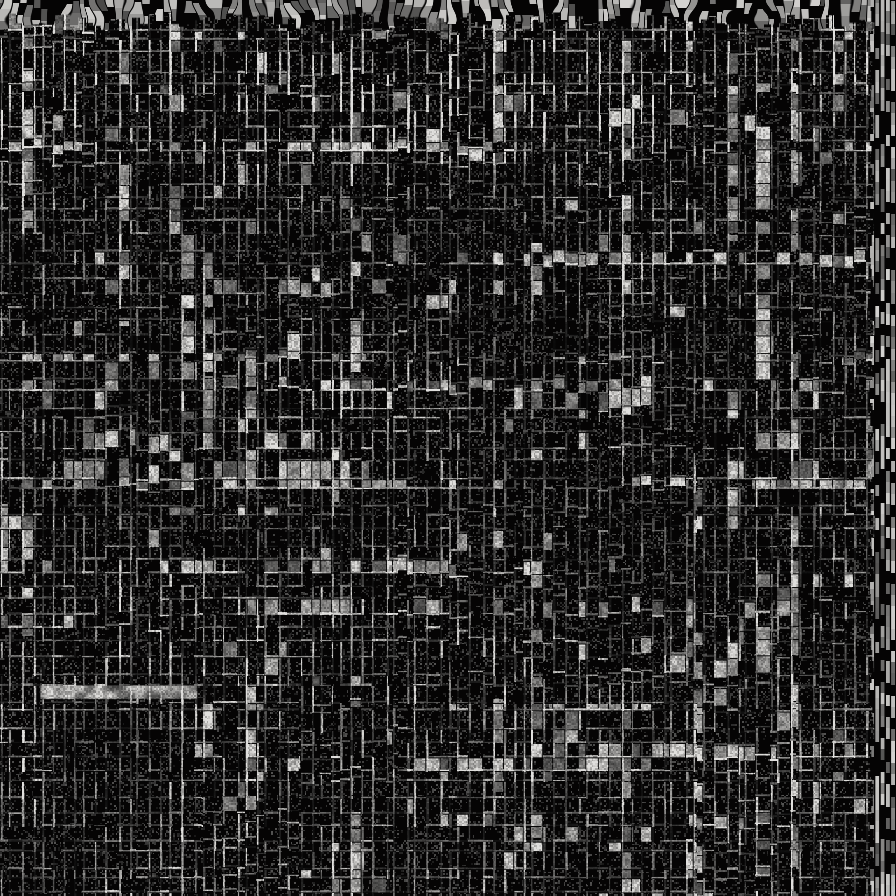
A three.js fragment shader for this texture:

```glsl
// Draws a dense, worn black and grey circuit grid with frayed top and right borders.
#define COLS 84.0
#define ROWS 64.0
#define GRAIN 512.0
#define JITTER 0.55
#define SOFT 0.0011
#define LINE_WIDTH 0.0022
#define LINE_GAIN 1.0
#define FILL_BASE 0.035
#define FILL_RUN 0.5
#define SPECKS 0.2
#define INK vec3(0.018, 0.017, 0.017)
#define CHALK vec3(0.88, 0.875, 0.865)

varying vec2 vUv;

float hash(vec2 p) {
  vec3 q = fract(vec3(p.xyx) * 0.1031);
  q += dot(q, q.yzx + 33.33);
  return fract((q.x + q.y) * q.z);
}

float noise(vec2 p) {
  vec2 i = floor(p), f = fract(p);
  f = f * f * (3.0 - 2.0 * f);
  return mix(mix(hash(i), hash(i + vec2(1.0, 0.0)), f.x),
             mix(hash(i + vec2(0.0, 1.0)), hash(i + 1.0), f.x), f.y);
}

// Uneven division of an axis: index, distance past its start, distance to its end.
float edge(float i, float seed) {
  return i + JITTER * (hash(vec2(i, seed)) - 0.5);
}

vec3 divide(float g, float seed) {
  float i = floor(g);
  if (g < edge(i, seed)) i -= 1.0;
  else if (g >= edge(i + 1.0, seed)) i += 1.0;
  return vec3(i, g - edge(i, seed), edge(i + 1.0, seed) - g);
}

float stroke(float d, float width) {
  return smoothstep(0.0, SOFT, d) * (1.0 - smoothstep(width, width + SOFT, d));
}

float box(vec2 p, vec2 lo, vec2 hi) {
  vec2 inside = smoothstep(lo - SOFT, lo + SOFT, p) * (1.0 - smoothstep(hi - SOFT, hi + SOFT, p));
  return inside.x * inside.y;
}

// Some rows and columns carry long bright runs.
float run(float index, float along, float seed) {
  float chosen = step(0.78, hash(vec2(index, seed)));
  return chosen * smoothstep(0.45, 0.6, noise(vec2(along * 6.0, index * 7.0 + seed)));
}

float circuit(vec2 uv, float plain) {
  vec3 col = divide(uv.x * COLS, 11.0);
  float loose = step(0.5, hash(floor(uv * 9.0) + 60.0)) * (1.0 - plain);
  float shift = 0.6 * loose * (hash(vec2(col.x, 5.0)) - 0.5);
  vec3 row = divide(uv.y * ROWS + shift, 23.0);
  vec2 cell = vec2(col.x, row.x);
  vec2 near = vec2(col.y / COLS, row.y / ROWS);
  vec2 far = vec2(col.z / COLS, row.z / ROWS);

  float rowRun = run(row.x, uv.x, 31.0) * (1.0 - plain);
  float colRun = run(col.x, uv.y, 47.0);
  float upper = smoothstep(0.78, 0.88, uv.y);
  float quiet = box(uv, vec2(0.52, 0.29), vec2(0.84, 0.66));
  float level = (0.65 + 0.7 * noise(uv * 7.0)) * (1.0 - 0.35 * quiet);

  // Wall segments of each cell
  float hv = hash(cell + 101.0), hh = hash(cell + 211.0);
  float vertical = (pow(hv, 1.5) * (0.8 + 0.35 * upper) + 0.4 * colRun) * step(0.12, hv);
  float horizontal = (pow(hh, 1.9) * 0.75 + 0.45 * rowRun) * step(0.2, hh);
  vertical *= stroke(near.x, LINE_WIDTH * (0.6 + 0.7 * hash(cell + 17.0)));
  horizontal *= stroke(near.y, LINE_WIDTH * (0.55 + 0.7 * hash(cell + 29.0)));
  float value = max(vertical, horizontal) * level * LINE_GAIN;

  // Solid cells, crowded along the runs
  float chance = (FILL_BASE + FILL_RUN * max(rowRun, colRun)) * (1.0 - 0.5 * quiet) * (1.0 - plain);
  float filled = step(hash(cell + 307.0), chance);
  vec2 body = smoothstep(vec2(0.0), vec2(SOFT), near) * smoothstep(vec2(0.0), vec2(SOFT), far);
  float shade = mix(0.35, 0.95, hash(cell + 401.0)) * (0.8 + 0.4 * noise(uv * 150.0));
  return max(value, filled * body.x * body.y * shade);
}

// Slanted chips along the top border
float topChips(vec2 uv) {
  vec2 p = uv * vec2(115.0, 75.0);
  p.x += 1.6 * (noise(p * 0.6) - 0.5);
  p.y += hash(vec2(floor(p.x), 3.0));
  float h = hash(floor(p) + 503.0);
  vec2 f = fract(p);
  float body = smoothstep(0.0, 0.14, f.x) * smoothstep(0.0, 0.14, 1.0 - f.x);
  return body * step(0.33, h) * mix(0.3, 0.95, fract(h * 17.0));
}

// Upright dashes along the right border
float sideDashes(vec2 uv) {
  vec2 p = uv * vec2(170.0, 80.0);
  p.y += 3.0 * hash(vec2(floor(p.x), 9.0));
  float h = hash(floor(p) + 601.0);
  vec2 f = fract(p);
  float body = smoothstep(0.0, 0.18, f.x) * smoothstep(0.0, 0.18, 0.9 - f.x);
  return body * step(0.36, h) * mix(0.35, 0.95, fract(h * 13.0));
}

void main() {
  vec2 uv = vUv;
  float plain = box(uv, vec2(-0.1), vec2(0.225, 0.29));
  float value = circuit(uv, plain);
  value = max(value, box(uv, vec2(0.045, 0.22), vec2(0.22, 0.235)) * (0.35 + 0.6 * noise(uv * 90.0)));

  // Wear on the bright parts and dust in the dark ones
  float grain = hash(floor(uv * GRAIN) + 700.0);
  value *= 0.72 + 0.5 * grain;
  float dust = step(1.0 - SPECKS * (0.4 + 1.2 * noise(uv * 60.0)), grain);
  value = max(value, dust * mix(0.08, 0.36, hash(floor(uv * GRAIN) + 907.0)));

  // Frayed borders
  float skyline = 0.966 + 0.02 * hash(vec2(floor(uv.x * 115.0), 71.0));
  value = mix(value, topChips(uv), smoothstep(skyline - SOFT, skyline + SOFT, uv.y));
  float margin = 0.97 + 0.006 * hash(vec2(floor(uv.y * 80.0), 83.0));
  value = mix(value, sideDashes(uv), smoothstep(margin - SOFT, margin + SOFT, uv.x));

  gl_FragColor = vec4(mix(INK, CHALK, clamp(value, 0.0, 1.0)), 1.0);
}
```
